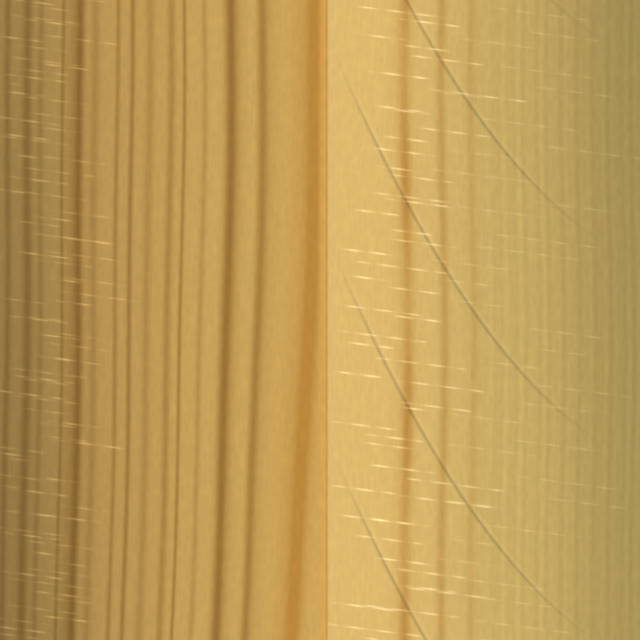
A WebGL 1 fragment shader for this texture:

```glsl
precision highp float;
// Two planed pine boards meeting at a vertical seam, with growth rings, saw scratches and curved grooves.
uniform vec2 u_resolution;

float hash(vec2 p) {
  return fract(sin(dot(p, vec2(127.1, 311.7))) * 43758.5);
}

// Distance to the nearest scattered cell point
float cellular(vec2 p) {
  vec2 cell = floor(p);
  float nearest = 2.0;
  for (int j = -1; j <= 1; j++) {
    for (int i = -1; i <= 1; i++) {
      vec2 c = cell + vec2(float(i), float(j));
      vec2 point = c + vec2(hash(c), hash(c + 37.0));
      nearest = min(nearest, length(p - point));
    }
  }
  return nearest;
}

// Soft line profile around zero
float line(float d, float width) {
  return exp(-d * d / (width * width));
}

// Short, gently falling scratches between two x positions
float scratches(vec2 p, float left, float right, float spacing, float seed) {
  float v = (p.y + 0.13 * p.x) / spacing;
  float row = floor(v);
  float start = mix(left, right, 0.55 * hash(vec2(row, seed)));
  float end = start + (right - left) * mix(0.3, 0.6, hash(vec2(row, seed + 5.0)));
  float center = mix(0.3, 0.7, hash(vec2(row, seed + 9.0)));
  float span = smoothstep(start, start + 0.03, p.x) * (1.0 - smoothstep(end - 0.02, end, p.x));
  float wear = 0.55 + 0.45 * sin(p.x * 140.0 + row * 2.7);
  return line((fract(v) - center) * spacing, 0.0017) * span * wear;
}

vec3 leftBoard(vec2 p) {
  float drop = 1.0 - p.y;
  float s = p.x + drop * drop * (0.01 + 0.14 * p.x * p.x) + 0.0015 * sin(p.y * 9.0 + p.x * 12.0);
  vec3 color = mix(vec3(0.63, 0.51, 0.29), vec3(0.75, 0.60, 0.335), smoothstep(0.0, 0.19, p.x));
  color = mix(color, vec3(0.82, 0.665, 0.37), smoothstep(0.16, 0.44, p.x));
  color *= 1.0 - 0.08 * drop * (1.0 - smoothstep(0.0, 0.3, p.x));

  // Narrow rings crowd the outer edge
  float rings = 0.0;
  for (int i = 0; i < 12; i++) {
    float n = float(i);
    float at = 0.013 + 0.0278 * n + 0.004 * sin(n * 2.3);
    rings += line(s - at, 0.0052 + 0.002 * sin(n * 1.7)) * (0.6 + 0.2 * sin(n * 2.1));
  }
  rings += 0.45 * line(s - 0.118, 0.012);
  rings += 0.95 * line(s - 0.361, 0.009) + 0.3 * line(s - 0.369, 0.018);
  rings += 0.75 * line(s - 0.411, 0.008) + 0.25 * line(s - 0.421, 0.018);
  color *= mix(vec3(1.0), vec3(0.80, 0.74, 0.65), min(rings, 1.2));

  // Broad amber ring beside the seam
  float amber = 0.75 * line(s - 0.494, 0.013) + 0.35 * line(s - 0.485, 0.035);
  color = mix(color, vec3(0.73, 0.52, 0.22), min(amber, 0.9));
  color = mix(color, vec3(0.86, 0.65, 0.31), 0.75 * smoothstep(0.494, 0.505, p.x));

  color += vec3(0.14, 0.13, 0.10) * scratches(p, -0.03, 0.18, 0.031, 3.0);
  color += vec3(0.08, 0.075, 0.06) * scratches(p, -0.05, 0.20, 0.021, 14.0);
  return color;
}

vec3 rightBoard(vec2 p) {
  vec3 color = mix(vec3(0.88, 0.735, 0.435), vec3(0.80, 0.68, 0.40), smoothstep(0.58, 0.82, p.x));
  color = mix(color, vec3(0.68, 0.59, 0.345), smoothstep(0.80, 1.0, p.x));
  color *= 1.0 - 0.06 * smoothstep(0.55, 1.0, p.x) * p.y;

  // Amber rings, then fine straight grain
  float s = p.x + 0.003 * sin(p.y * 8.0 + 1.0);
  float fade = 0.75 + 0.25 * sin(p.y * 17.0 + 2.0);
  float rings = 0.85 * fade * line(s - 0.635, 0.008) + 0.25 * line(s - 0.632, 0.018);
  rings += 0.6 * line(s - 0.692, 0.007) + 0.35 * line(s - 0.738, 0.006);
  color *= mix(vec3(1.0), vec3(0.87, 0.79, 0.66), rings);
  float grain = sin(s * 290.0 + 1.5 * sin(s * 45.0)) + 0.6 * sin(s * 520.0);
  color *= 1.0 + 0.018 * grain * smoothstep(0.70, 0.82, p.x);

  // Repeated curved saw grooves
  float t = p.x - 0.52;
  float arc = (1.0 - p.y - 0.078 - 2.3 * t + 2.0 * t * t) / 0.315;
  float slope = 2.3 - 4.0 * t;
  float d = (fract(arc + 0.5) - 0.5) * 0.315 / sqrt(1.0 + slope * slope);
  float visible = smoothstep(0.515, 0.60, p.x) * (1.0 - smoothstep(0.75, 0.96, p.x));
  color *= 1.0 - vec3(0.14, 0.13, 0.10) * line(d, 0.0024) * visible;
  color += 0.025 * line(d + 0.005, 0.003) * visible;

  vec3 glint = vec3(0.16, 0.17, 0.19);
  color += glint * scratches(p, 0.51, 0.72, 0.047, 21.0);
  color += 0.8 * glint * scratches(p, 0.50, 0.80, 0.036, 33.0);
  color += 0.3 * glint * scratches(p, 0.66, 0.98, 0.029, 47.0);
  return color;
}

void main() {
  vec2 p = gl_FragCoord.xy / u_resolution;
  float edge = 1.0 / u_resolution.x;
  float side = smoothstep(0.511 - edge, 0.511 + edge, p.x);
  vec3 color = mix(leftBoard(p), rightBoard(p), side);
  color *= 1.0 - 0.10 * line(p.x - 0.511, 0.0018);

  // Fibres and soft mottling
  float mottle = cellular(p * vec2(95.0, 60.0)) - 0.5;
  float fibre = cellular(p * vec2(210.0, 28.0) + 7.0) - 0.5;
  color *= 1.0 + 0.035 * mottle + 0.03 * fibre;
  gl_FragColor = vec4(clamp(color, 0.0, 1.0), 1.0);
}
```
